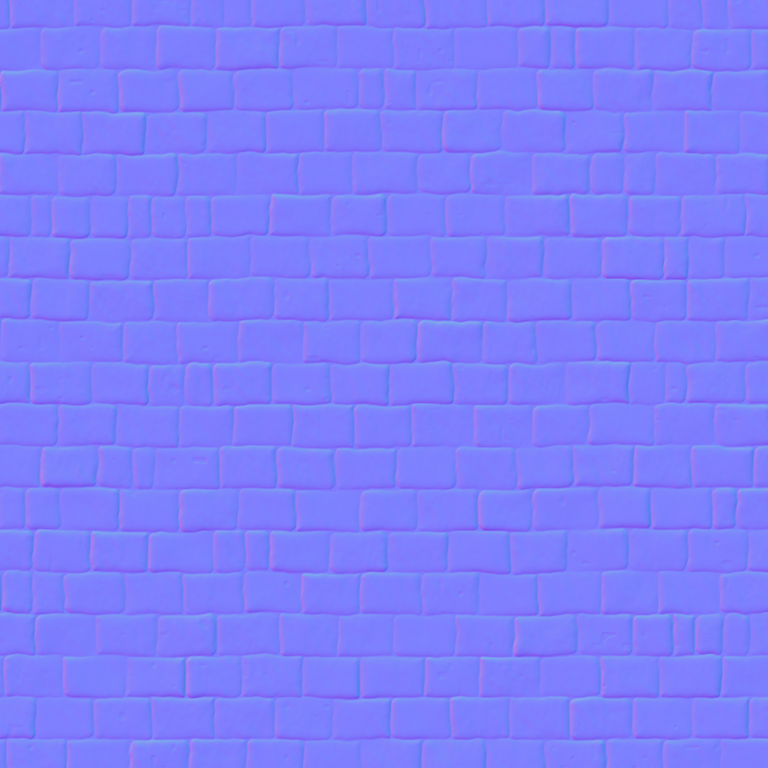
Give the GLSL for this texture map, as a WebGL 1 fragment shader.

```glsl
precision highp float;
// Tangent-space normal map of a worn, staggered brick wall.

uniform vec2 u_resolution;

#define ROWS 18.33        // courses up the canvas
#define COLUMNS 12.9      // bricks across the canvas
#define ROW_PHASE 0.33    // part of a course hidden below the canvas
#define JOINT_JITTER 0.12 // wander of vertical joints, in bricks
#define GAP_VARIATION 0.0011 // largest extra inset of a brick
#define BEVEL 0.0034      // decay length of the rounded brick edge
#define RELIEF 0.00088    // brick height above the joint
#define ROUGHNESS 0.00036 // height of the surface grain
#define WOBBLE 0.0046     // unevenness of the brick outlines
#define SAMPLE_STEP 0.0013
#define BLUE_FALLOFF 0.22 // loss of blue on steep slopes

float hash(vec2 p) {
  return fract(sin(dot(p, vec2(127.1, 311.7))) * 43758.5453);
}

float noise(vec2 p) {
  vec2 i = floor(p), f = fract(p);
  f = f * f * (3.0 - 2.0 * f);
  return mix(mix(hash(i), hash(i + vec2(1.0, 0.0)), f.x),
             mix(hash(i + vec2(0.0, 1.0)), hash(i + 1.0), f.x), f.y);
}

// Centred noise in two channels
vec2 drift(vec2 p) {
  return vec2(noise(p + 5.0), noise(p + 61.0)) - 0.5;
}

// Position of a vertical joint, in bricks
float jointAt(float index, float row) {
  return index + JOINT_JITTER * (hash(vec2(index, row) + 3.7) - 0.5);
}

// Slanted tooling streaks, finer grain and broad swells
float grain(vec2 p) {
  vec2 slanted = vec2(p.x + 0.35 * p.y, p.y - 0.2 * p.x);
  return 0.8 * noise(slanted * vec2(105.0, 46.0))
       + 0.42 * noise(slanted * vec2(200.0, 135.0) + 17.0)
       + 1.1 * noise(p * 38.0 + 33.0);
}

float wallHeight(vec2 p) {
  // Uneven outlines: sagging courses, bent sides and small chips
  vec2 q = p;
  q.y += WOBBLE * (noise(p * vec2(9.0, 5.0)) - 0.5);
  q += WOBBLE * (0.75 * drift(p * 40.0) + 0.4 * drift(p * 95.0));

  // Course and its stagger
  float y = q.y * ROWS + ROW_PHASE;
  float row = floor(y);
  float stagger = 0.06 + 0.5 * mod(row, 2.0) + 0.24 * (hash(vec2(row, 9.3)) - 0.5);
  float x = q.x * COLUMNS - stagger;

  // Brick between two jittered joints
  float index = floor(x);
  if (x < jointAt(index, row)) index -= 1.0;
  else if (x >= jointAt(index + 1.0, row)) index += 1.0;
  float left = jointAt(index, row);
  float right = jointAt(index + 1.0, row);
  vec2 id = vec2(index, row);

  // Some bricks are cut in two, more often to the right
  float cutChance = 0.02 + 0.13 * (index + 0.5) / COLUMNS;
  if (hash(id + 21.4) < cutChance) {
    float cut = mix(left, right, mix(0.36, 0.64, hash(id + 8.2)));
    if (x < cut) {
      right = cut;
    } else {
      left = cut;
      id.x += 0.5;
    }
  }

  // Rounded box in canvas units
  vec2 halfSize = 0.5 * vec2((right - left) / COLUMNS, 1.0 / ROWS);
  vec2 local = vec2((x - 0.5 * (left + right)) / COLUMNS, (y - row - 0.5) / ROWS);
  float inset = GAP_VARIATION * hash(id + 31.0);
  float radius = mix(0.003, 0.009, hash(id + 14.6));
  vec2 d = abs(local) - halfSize + inset + radius;
  float edge = length(max(d, 0.0)) + min(max(d.x, d.y), 0.0) - radius;
  float face = 1.0 - exp(-max(-edge, 0.0) / BEVEL);

  // Depth, tilt and roughness vary by brick; the edge also fades along its length
  float depth = RELIEF * mix(0.5, 1.15, hash(id + 2.9)) * mix(0.65, 1.3, noise(p * 24.0 + 7.0));
  vec2 tilt = 0.026 * (vec2(hash(id + 5.1), hash(id + 6.3)) - vec2(0.56, 0.58));
  float wear = mix(0.55, 1.2, hash(id + 44.0));

  // Sparse dents in the face
  float dent = smoothstep(0.84, 0.98, noise(p * 75.0 + 90.0))
             * step(0.6, hash(id + 53.0));
  float surface = depth + dot(tilt, local) - 0.0003 * dent;
  return face * surface + ROUGHNESS * wear * mix(0.4, 1.0, face) * grain(p);
}

void main() {
  vec2 p = gl_FragCoord.xy / u_resolution;
  vec2 e = vec2(SAMPLE_STEP, 0.0);

  // Slope by central differences
  vec2 slope = vec2(wallHeight(p + e.xy) - wallHeight(p - e.xy),
                    wallHeight(p + e.yx) - wallHeight(p - e.yx)) / (2.0 * SAMPLE_STEP);

  // Red rises toward the right, green falls toward the top
  vec2 tangent = vec2(slope.x, -slope.y);
  tangent /= sqrt(1.0 + dot(tangent, tangent));
  vec2 redGreen = vec2(0.494, 0.499) + 0.5 * tangent;
  float blue = 1.0 - BLUE_FALLOFF * length(tangent);
  gl_FragColor = vec4(redGreen, blue, 1.0);
}
```
